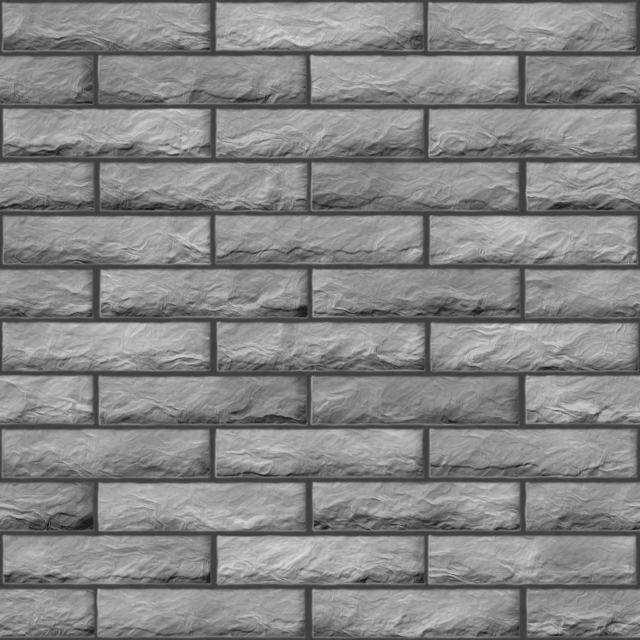
Write a WebGL 1 fragment shader that draws this texture map.

```glsl
precision highp float;
uniform vec2 u_resolution;

#define COLUMNS 3.0
#define ROWS 12.0
#define ROW_SHIFT 0.45
#define BRICK_ASPECT 4.0
#define JOINT_HALF vec2(0.065, 0.057)
#define MORTAR_TONE 0.25
#define STONE_TONE 0.555
#define TONE_SPREAD 0.11
#define RELIEF 1.5
#define LIGHT_STEP vec2(-0.014, 0.03)
#define RIM_GLOW 0.27

float hash(vec2 p) {
  return fract(sin(dot(p, vec2(127.1, 311.7))) * 43758.5453);
}

float noise(vec2 p) {
  vec2 i = floor(p), f = fract(p);
  f = f * f * (3.0 - 2.0 * f);
  return mix(mix(hash(i), hash(i + vec2(1.0, 0.0)), f.x),
             mix(hash(i + vec2(0.0, 1.0)), hash(i + 1.0), f.x), f.y);
}

float fbm(vec2 p) {
  float sum = 0.0, amp = 0.5;
  for (int i = 0; i < 4; i++) {
    sum += amp * noise(p);
    p = mat2(1.6, 1.2, -1.2, 1.6) * p + 7.3;
    amp *= 0.5;
  }
  return sum;
}

// Creased noise for broken facets
float crags(vec2 p) {
  float sum = 0.0, amp = 0.5;
  for (int i = 0; i < 5; i++) {
    sum += amp * (1.0 - abs(2.0 * noise(p) - 1.0));
    p = mat2(1.7, 1.0, -1.0, 1.7) * p + 3.7;
    amp *= 0.5;
  }
  return sum;
}

// Split stone face: facets plus a chipped ledge along the lower part
float stoneHeight(vec2 local, vec2 seed, float chip) {
  vec2 q = local + seed;
  float warp = fbm(q * vec2(1.3, 1.8));
  float facets = crags(q * vec2(1.1, 1.7) + 1.4 * warp);
  float ledgeLine = -0.27 + 0.9 * (warp - 0.47);
  float ledge = smoothstep(-0.05, 0.05, local.y - ledgeLine);
  float rough = mix(1.1, 0.5, smoothstep(-0.3, 0.3, local.y));
  return facets * rough + 0.22 * chip * ledge;
}

float boxDistance(vec2 p, vec2 halfSize) {
  vec2 d = abs(p) - halfSize;
  return length(max(d, 0.0)) + min(max(d.x, d.y), 0.0);
}

void main() {
  vec2 uv = gl_FragCoord.xy / u_resolution;
  vec2 grid = uv * vec2(COLUMNS, ROWS);
  float pixel = ROWS / u_resolution.y;

  // Running bond, with every other row shifted
  grid.x -= ROW_SHIFT * (1.0 - mod(floor(grid.y), 2.0));
  vec2 cell = floor(grid);
  vec2 id = vec2(mod(cell.x, COLUMNS), cell.y) + 1.0;
  vec2 local = (grid - cell - 0.5) * vec2(BRICK_ASPECT, 1.0);
  float r1 = hash(id), r2 = hash(id + 31.7), r3 = hash(id + 67.3);
  vec2 seed = vec2(r1, r2) * 40.0;

  // Slightly uneven brick outline
  vec2 halfSize = vec2(0.5 * BRICK_ASPECT, 0.5) - JOINT_HALF;
  vec2 placed = local - (vec2(r2, r3) - 0.5) * vec2(0.05, 0.02);
  float wobble = (fbm(local * 4.0 + seed) - 0.47) * 0.035;
  float dist = boxDistance(placed, halfSize - 0.02) - 0.02 + wobble;
  float brick = 1.0 - smoothstep(-0.6 * pixel - 0.012, 0.6 * pixel + 0.012, dist);

  // Stone shading, lit from above
  float slope = stoneHeight(local, seed, r3)
              - stoneHeight(local + LIGHT_STEP, seed, r3);
  float relief = clamp(slope * RELIEF * mix(0.75, 1.2, r2), -0.3, 0.16);
  float mottle = fbm(local * vec2(0.8, 1.3) + seed + 11.0) - 0.47;
  float grain = noise(local * 22.0 + seed) - 0.5;
  float stone = STONE_TONE + TONE_SPREAD * (r1 - 0.5) + relief;
  stone += 0.24 * mottle + 0.035 * grain;
  stone += 0.07 * smoothstep(-0.1, 0.42, local.y);
  float underside = smoothstep(-0.16, -0.45, local.y + 0.5 * mottle);
  stone -= mix(0.08, 0.2, r2) * underside;
  float rightEnd = smoothstep(0.2, 0.0, halfSize.x - placed.x + 0.3 * mottle);
  stone -= 0.13 * rightEnd;
  stone -= 0.07 * smoothstep(-0.06, 0.0, dist);

  // Recessed mortar and the pale worn rim, strongest at left and bottom
  float mortar = MORTAR_TONE + 0.025 * (noise(uv * 160.0) - 0.5);
  float leftRim = smoothstep(0.08, 0.0, placed.x + halfSize.x);
  float lowRim = smoothstep(0.06, 0.0, placed.y + halfSize.y);
  float wear = mix(0.45, 1.1, noise(local * vec2(1.6, 3.0) + seed + 5.0));
  float rim = exp(-pow((dist - 0.006) / 0.022, 2.0));
  rim *= wear * (0.25 + 0.75 * max(leftRim, 0.8 * lowRim));

  float tone = mix(mortar, stone, brick) + RIM_GLOW * rim;
  gl_FragColor = vec4(vec3(clamp(tone, 0.12, 0.85)), 1.0);
}
```
